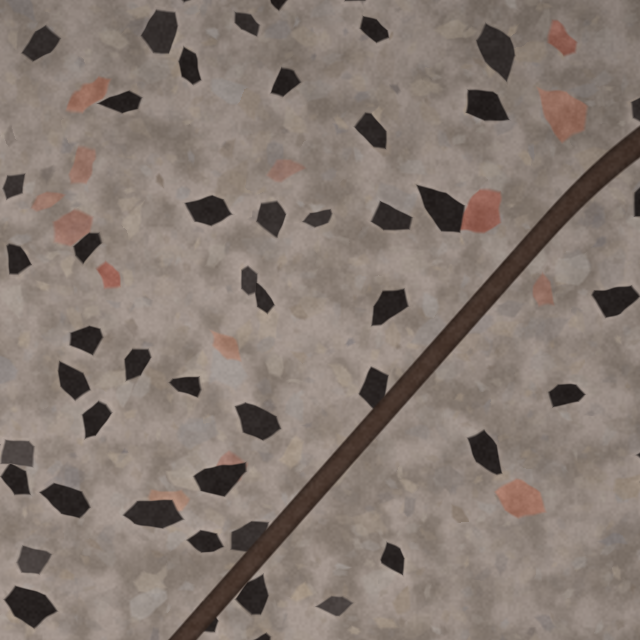
Reproduce this texture procedurally as a Shadertoy shader.

```glsl
// Terrazzo floor: a mottled grey-beige ground filled with layers of pale chips,
// scattered pink and near-black chips, and a brown divider strip curving across.
// Chips are random convex polygons, one per grid cell, cut by six half planes.

#define DARK_CELLS 11.0
#define DARK_DENSITY vec2(0.48, 0.15)
#define PINK_CELLS 10.0
#define PINK_DENSITY vec2(0.12, 0.27)
#define SOFTNESS 0.0022
#define EDGE_WARP 0.006
#define STRIP_HALF_WIDTH 0.0165
#define GRAIN 0.035

const float TAU = 6.2831853;
const vec3 GROUND_SHADE = vec3(0.49, 0.445, 0.41);
const vec3 GROUND_LIGHT = vec3(0.62, 0.57, 0.54);
const vec3 STONE_GREY = vec3(0.43, 0.39, 0.37);
const vec3 STONE_PALE = vec3(0.65, 0.605, 0.56);
const vec3 PINK_DEEP = vec3(0.57, 0.33, 0.28);
const vec3 PINK_PALE = vec3(0.66, 0.50, 0.42);
const vec3 CHIP_BLACK = vec3(0.145, 0.125, 0.12);
const vec3 CHIP_SLATE = vec3(0.31, 0.28, 0.27);
const vec3 STRIP_BROWN = vec3(0.25, 0.19, 0.16);

vec4 hash4(vec3 p) {
    vec4 q = fract(p.xyzx * vec4(0.1031, 0.1030, 0.0973, 0.1099));
    q += dot(q, q.wzxy + 33.33);
    return fract((q.xxyz + q.yzzw) * q.zywx);
}

float noise(vec2 p) {
    vec2 cell = floor(p), f = fract(p);
    f = f * f * (3.0 - 2.0 * f);
    float a = hash4(vec3(cell, 7.0)).x;
    float b = hash4(vec3(cell + vec2(1, 0), 7.0)).x;
    float c = hash4(vec3(cell + vec2(0, 1), 7.0)).x;
    float d = hash4(vec3(cell + vec2(1, 1), 7.0)).x;
    return mix(mix(a, b, f.x), mix(c, d, f.x), f.y);
}

float fbm(vec2 p) {
    float sum = 0.0, weight = 0.5;
    for (int i = 0; i < 4; i++) {
        sum += weight * noise(p);
        p = mat2(1.6, 1.2, -1.2, 1.6) * p + 11.3;
        weight *= 0.5;
    }
    return sum / 0.9375;
}

// Signed distance to the nearest chip, then three random values of that chip.
// Density runs from its x value at the left to its y value at the right.
vec4 chips(vec2 uv, float cells, vec2 density, float seed) {
    vec2 p = uv * cells, home = floor(p);
    vec4 nearest = vec4(1.0);
    for (int j = -1; j <= 1; j++)
    for (int i = -1; i <= 1; i++) {
        vec2 cell = home + vec2(i, j);
        vec4 place = hash4(vec3(cell, seed));
        vec4 look = hash4(vec3(cell, seed + 1.0));
        float chance = mix(density.x, density.y, smoothstep(0.35, 0.75, cell.x / cells));
        if (place.x > chance) continue;

        float turn = place.y * TAU, c = cos(turn), s = sin(turn);
        vec2 q = mat2(c, s, -s, c) * (p - cell - 0.5 - 0.75 * (place.zw - 0.5));
        q *= vec2(0.78, 1.25);
        float radius = mix(0.16, 0.33, look.x), d = -1.0;
        for (int k = 0; k < 6; k++) {
            vec4 cut = hash4(vec3(cell, seed + 2.0 + float(k)));
            float angle = TAU * (float(k) + 0.8 * cut.x) / 6.0;
            d = max(d, dot(q, vec2(cos(angle), sin(angle))) - radius * mix(0.7, 1.2, cut.y));
        }
        if (d < nearest.x) nearest = vec4(d, look.yzw);
    }
    nearest.x /= cells;
    return nearest;
}

float cover(float d, float soft) {
    return 1.0 - smoothstep(-soft, soft, d);
}

// Signed distance to the divider: a straight line that flattens near its top.
float stripDistance(vec2 uv) {
    float bend = max(uv.x - 0.85, 0.0);
    float line = 1.13 * (uv.x - 0.285) - 1.3 * bend * bend;
    return abs(uv.y - line) / 1.5 - STRIP_HALF_WIDTH;
}

void mainImage(out vec4 fragColor, in vec2 fragCoord) {
    vec2 uv = fragCoord / iResolution.y;
    float soft = max(SOFTNESS, 1.0 / iResolution.y);
    vec2 warped = uv + EDGE_WARP * (vec2(noise(uv * 55.0), noise(uv * 55.0 + 37.0)) - 0.5);

    // Mottled ground
    float mottle = fbm(uv * 24.0);
    vec3 color = mix(GROUND_SHADE, GROUND_LIGHT, smoothstep(0.2, 0.75, mottle));

    // Pale stones, from fine fragments to large chips
    for (int i = 0; i < 5; i++) {
        float cells = 46.0 / pow(1.42, float(i));
        vec4 stone = chips(warped + 0.37 * float(i), cells, vec2(0.62), 20.0 * float(i + 1));
        vec3 tone = mix(STONE_GREY, STONE_PALE, sqrt(stone.y));
        tone += (stone.z - 0.5) * vec3(0.04, 0.0, -0.06);
        tone += 0.07 * (fbm(uv * 60.0 + stone.y * 9.0) - 0.5);
        float opacity = mix(0.12, 0.75, stone.w * stone.w);
        color = mix(color, tone, opacity * cover(stone.x, 1.5 * soft));
    }

    // Pink chips, some half buried
    vec4 pink = chips(warped, PINK_CELLS, PINK_DENSITY, 140.0);
    vec3 pinkTone = mix(PINK_DEEP, PINK_PALE, pink.y);
    pinkTone += 0.22 * (fbm(uv * 45.0) - 0.5);
    color = mix(color, pinkTone, mix(0.35, 0.9, pink.w) * cover(pink.x, 1.4 * soft));

    // Dark chips with a faint light rim
    vec4 dark = chips(mix(uv, warped, 0.5), DARK_CELLS, DARK_DENSITY, 160.0);
    vec3 darkTone = mix(CHIP_BLACK, CHIP_SLATE, pow(dark.y, 5.0));
    darkTone += 0.03 * (noise(uv * 70.0) - 0.5);
    color *= 1.0 + 0.07 * exp(-abs(dark.x - 0.004) * 300.0);
    color = mix(color, darkTone, cover(dark.x, soft));

    // Divider strip, darker along its edges
    float strip = stripDistance(uv);
    vec3 stripTone = STRIP_BROWN * mix(0.8, 1.1, smoothstep(0.0, 0.011, -strip));
    stripTone += 0.03 * (noise(uv * 90.0) - 0.5);
    color = mix(color, stripTone, cover(strip, soft));

    // Uneven light and fine grain
    color *= 1.03 - 0.10 * smoothstep(0.55, 1.0, uv.y) - 0.06 * smoothstep(0.5, 1.0, uv.x);
    color += GRAIN * (noise(uv * 230.0) - 0.5);
    fragColor = vec4(clamp(color, 0.0, 1.0), 1.0);
}
```
